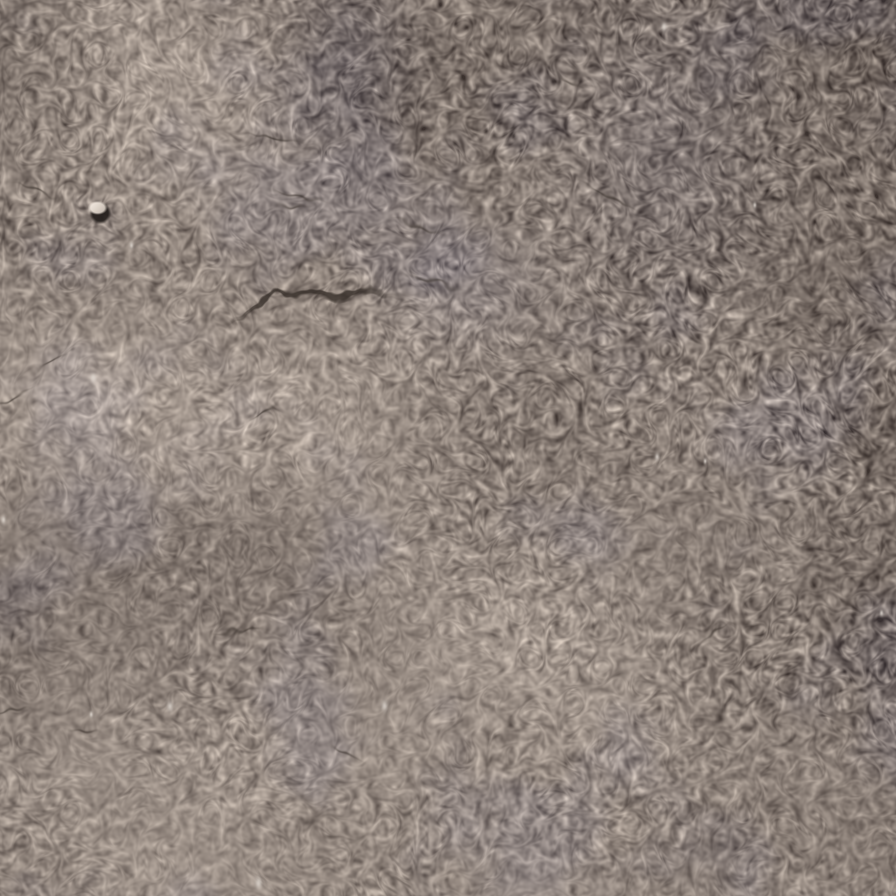
Write a Shadertoy shader that draws this texture.

```glsl
vec2 hash2(vec2 p) {
    vec3 q = fract(p.xyx * vec3(0.1031, 0.1030, 0.0973));
    q += dot(q, q.yzx + 33.33);
    return fract((q.xx + q.yz) * q.zy);
}

vec2 cornerGradient(vec2 cell) {
    float angle = 6.2832 * hash2(cell + 17.0).x;
    return vec2(cos(angle), sin(angle));
}

float gradientNoise(vec2 p) {
    vec2 i = floor(p), f = p - i;
    vec2 u = f * f * f * (f * (f * 6.0 - 15.0) + 10.0);
    vec2 e = vec2(1, 0);
    float low = mix(dot(cornerGradient(i), f), dot(cornerGradient(i + e), f - e), u.x);
    float high = mix(dot(cornerGradient(i + e.yx), f - e.yx), dot(cornerGradient(i + 1.0), f - 1.0), u.x);
    return mix(low, high, u.y);
}

float fbm(vec2 p) {
    float sum = 0.0, amplitude = 1.0;
    for (int i = 0; i < 4; i++) {
        sum += amplitude * gradientNoise(p);
        p = mat2(1.6, 1.2, -1.2, 1.6) * p + 5.3;
        amplitude *= 0.5;
    }
    return sum;
}

float patchAt(vec2 p, vec2 centre, vec2 size) {
    vec2 d = (p - centre) / size;
    return exp(-dot(d, d));
}

// Noise smeared along a wandering direction gives short curled strokes
float wormGrain(vec2 p) {
    float angle = 0.9 + 6.5 * gradientNoise(p * 32.0 + 40.0);
    vec2 along = vec2(cos(angle), sin(angle));
    float sum = 0.0;
    for (int k = -3; k <= 3; k++)
        sum += gradientNoise((p + along * float(k) * 0.0026) * 115.0 + 9.0);
    return sum / 7.0;
}

float broadTone(vec2 p) {
    float tone = 0.59 + 0.20 * fbm(p * 4.0 + 3.0);
    tone += 0.20 * patchAt(p, vec2(0.10, 0.56), vec2(0.22, 0.13));
    tone += 0.12 * patchAt(p, vec2(0.28, 0.53), vec2(0.12, 0.08));
    tone += 0.17 * patchAt(p, vec2(0.50, 0.22), vec2(0.20, 0.18));
    tone += 0.15 * patchAt(p, vec2(0.28, 0.05), vec2(0.15, 0.12));
    tone += 0.12 * patchAt(p, vec2(0.20, 0.90), vec2(0.14, 0.16));
    tone -= 0.38 * patchAt(p, vec2(1.00, 0.98), vec2(0.36, 0.30));
    tone -= 0.26 * patchAt(p, vec2(1.00, 0.34), vec2(0.14, 0.20));
    tone -= 0.16 * patchAt(p, vec2(0.40, 0.95), vec2(0.12, 0.14));
    tone -= 0.14 * patchAt(p, vec2(0.00, 0.95), vec2(0.09, 0.20));
    tone -= 0.09 * patchAt(p, vec2(0.08, 0.30), vec2(0.16, 0.14));
    return tone - 0.18 * patchAt(p, vec2(0.98, 0.52), vec2(0.025, 0.03));
}

// Long ragged crack plus scattered hairlines
float cracks(vec2 p) {
    float ridge = 0.672 - 0.6 * max(0.31 - p.x, 0.0) + 0.010 * gradientNoise(vec2(p.x * 28.0, 2.0))
        + 0.005 * gradientNoise(p * 90.0);
    float width = 0.0028 + 0.004 * gradientNoise(vec2(p.x * 40.0, 7.0));
    float span = smoothstep(0.24, 0.30, p.x) * smoothstep(0.47, 0.38, p.x);
    float dark = span * smoothstep(0.0025, -0.0015, abs(p.y - ridge) - width);
    for (int i = 0; i < 16; i++) {
        vec2 seed = hash2(vec2(float(i), 71.0));
        vec2 d = p - hash2(vec2(float(i), 23.0));
        float slope = mix(-0.5, 0.9, seed.x);
        float offset = d.y - slope * d.x - 0.008 * gradientNoise(p * 60.0);
        float reach = d.x / mix(0.008, 0.026, seed.y);
        dark = max(dark, 0.65 * exp(-reach * reach - pow(offset / 0.002, 2.0)));
    }
    return dark;
}

// Tiny pale chips, each slightly stretched upright
float chips(vec2 p) {
    float light = 0.0;
    for (int i = 0; i < 12; i++) {
        vec2 centre = hash2(vec2(float(i), 131.0));
        float size = mix(0.002, 0.0045, hash2(centre * 90.0).x);
        light = max(light, patchAt(p, centre, size * vec2(0.8, 1.3)));
    }
    return light;
}

void mainImage(out vec4 fragColor, in vec2 fragCoord) {
    vec2 p = fragCoord / iResolution.xy;

    // Surface tone, rougher towards the upper right
    float roughness = 0.85 + 0.35 * smoothstep(0.5, 1.6, p.x + p.y) + 0.5 * gradientNoise(p * 6.0 + 20.0);
    float grain = 1.45 * wormGrain(p) + 0.22 * gradientNoise(p * 170.0) + 0.20 * gradientNoise(p * 48.0);
    float tone = broadTone(p) + roughness * grain;
    tone = max(tone, -0.35);
    vec3 color = mix(vec3(0.35, 0.31, 0.29), vec3(0.70, 0.65, 0.61), tone);

    // Cool violet stains
    float stain = smoothstep(0.0, 0.5, fbm(p * 4.5 + 31.0)) * 0.6;
    stain += 0.7 * patchAt(p, vec2(0.39, 0.92), vec2(0.06, 0.10));
    stain += 0.6 * patchAt(p, vec2(0.52, 0.68), vec2(0.08, 0.06));
    stain += 0.5 * patchAt(p, vec2(0.74, 0.83), vec2(0.10, 0.14));
    color += min(stain, 1.0) * vec3(-0.022, -0.012, 0.022);

    color = mix(color, vec3(0.20, 0.17, 0.15), 0.8 * cracks(p));
    color = mix(color, vec3(0.86, 0.83, 0.80), 0.8 * chips(p));

    // Pebble with its shadow
    vec2 d = p - vec2(0.110, 0.766);
    float shadow = smoothstep(0.013, 0.008, length(d - vec2(0.002, -0.004)));
    float pebble = smoothstep(0.010, 0.006, length((d + vec2(0.001, -0.002)) * vec2(0.85, 1.2)));
    color = mix(color, vec3(0.13, 0.11, 0.10), 0.9 * shadow);
    color = mix(color, vec3(0.84, 0.80, 0.76) + 12.0 * (d.y - d.x) * 0.6, pebble);

    fragColor = vec4(clamp(color, 0.0, 1.0), 1.0);
}
```
